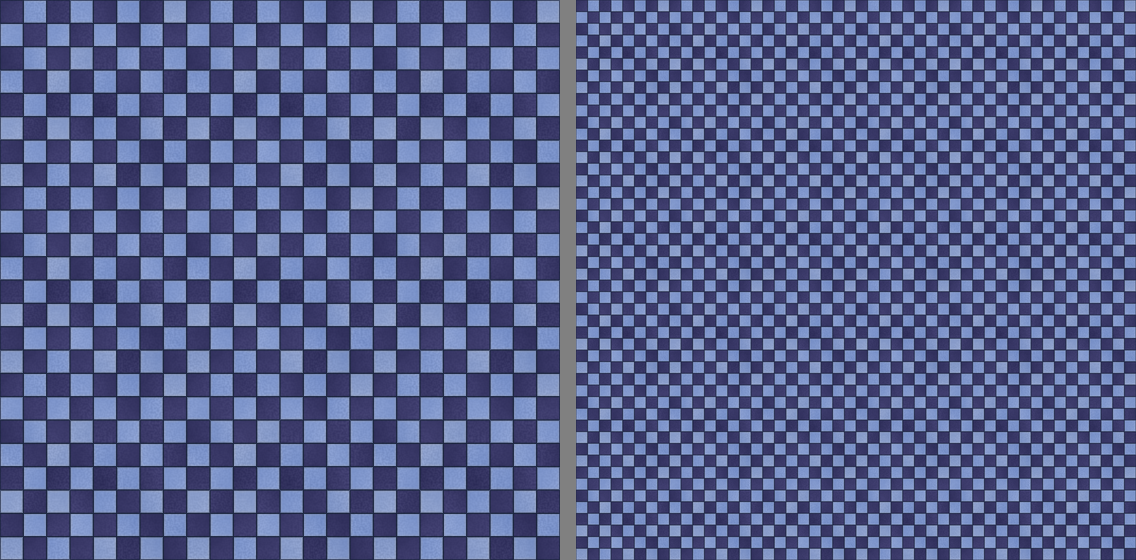
Left, the tile; right, the same tile 2 across and 2 down.
Write a three.js fragment shader that draws this pattern.

```glsl
// Checkerboard of 24 by 24 grainy navy and pale blue tiles with thin dark grout.
varying vec2 vUv;

float hash(vec2 p) {
  vec3 q = fract(vec3(p.xyx) * 0.1031);
  q += dot(q, q.yzx + 33.33);
  return fract((q.x + q.y) * q.z);
}

// Gradient noise whose lattice wraps after "period" cells.
float latticeSlope(vec2 cell, vec2 offset, float period) {
  float angle = 6.2832 * hash(mod(cell, period) + 7.0);
  return dot(vec2(cos(angle), sin(angle)), offset);
}

float gradientNoise(vec2 p, float period) {
  vec2 i = floor(p);
  vec2 f = p - i;
  vec2 u = f * f * f * (f * (f * 6.0 - 15.0) + 10.0);
  vec2 e = vec2(1.0, 0.0);
  float low = mix(latticeSlope(i, f, period),
                  latticeSlope(i + e.xy, f - e.xy, period), u.x);
  float high = mix(latticeSlope(i + e.yx, f - e.yx, period),
                   latticeSlope(i + e.xx, f - e.xx, period), u.x);
  return mix(low, high, u.y);
}

void main() {
  vec2 p = vUv * 24.0;
  vec2 tile = floor(p);
  vec2 local = p - tile;
  float isDark = mod(tile.x + tile.y, 2.0);

  // Tile variation repeats every eight tiles; most tiles pale downwards.
  vec2 id = mod(tile, 8.0);
  float tone = hash(id + 21.0) - 0.5;
  float angle = -1.57 + 4.0 * (hash(id + 53.0) - 0.5);
  float slope = dot(local - 0.5, vec2(cos(angle), sin(angle)));

  // Fine grain, rougher where the glaze is paler, mottling and wide drifts.
  float grain = gradientNoise(p * 11.0, 88.0);
  float mottle = gradientNoise(p * 3.0 + 0.37, 24.0);
  float drift = gradientNoise(p * 0.375 + 0.2, 3.0);
  float roughness = clamp(0.45 + 0.6 * hash(id + 89.0) + 0.6 * slope, 0.25, 1.2);

  vec3 navy = vec3(0.222, 0.218, 0.402);
  vec3 paleBlue = vec3(0.498, 0.588, 0.798);
  float greyed = smoothstep(0.72, 0.9, hash(id + 131.0));
  vec3 light = mix(paleBlue, vec3(0.53, 0.607, 0.788), greyed);
  vec3 color = mix(light, navy, isDark);
  float broad = 0.03 * tone + 0.045 * slope + 0.02 * mottle + 0.06 * drift;
  color += broad * mix(vec3(0.9, 0.75, 0.45), vec3(0.7, 0.65, 0.85), isDark);
  color += 0.06 * roughness * grain * mix(1.0, 0.75, isDark);

  // Worn, greyer rim on the pale tiles.
  vec2 toEdge = min(local, 1.0 - local);
  float edge = min(toEdge.x, toEdge.y);
  float rim = 1.0 - smoothstep(0.04, 0.14, edge + 0.06 * mottle);
  color += (1.0 - isDark) * rim * vec3(0.035, 0.018, -0.02);

  // Soft grout lines centred on the tile borders.
  vec2 blur = max(fwidth(p), vec2(0.05));
  vec2 line = clamp((0.028 - toEdge) / blur + 0.5, 0.0, 1.0);
  float grout = max(line.x, line.y);
  color = mix(color, vec3(0.1, 0.14, 0.235) + 0.02 * grain, grout);

  gl_FragColor = vec4(color, 1.0);
}
```
